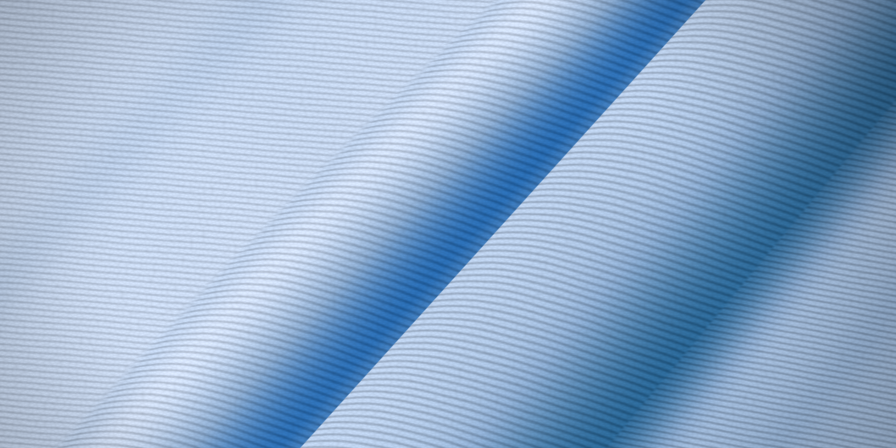
This texture is drawn by a Shadertoy shader. Its source:

```glsl
// Ribbed pale blue cloth lying in two soft diagonal rolls with shaded creases.

const float TAU = 6.2831853;
const float RIB_COUNT = 73.0;                   // ribs over the canvas height
const vec3 PALE = vec3(0.82, 0.87, 0.95);
const vec3 MIDDLE = vec3(0.53, 0.65, 0.79);
const vec3 DEEP_BLUE = vec3(0.14, 0.40, 0.67);
const vec3 DEEP_TEAL = vec3(0.16, 0.39, 0.57);

vec2 hash2(vec2 p) {
    vec3 q = fract(p.xyx * vec3(0.1031, 0.1030, 0.0973));
    q += dot(q, q.yzx + 33.33);
    return fract((q.xx + q.yz) * q.zy);
}

// Cellular noise: distance to the nearest scattered point.
float cellular(vec2 p) {
    vec2 cell = floor(p), local = fract(p);
    float nearest = 2.0;
    for (int j = -1; j <= 1; j++) {
        for (int i = -1; i <= 1; i++) {
            vec2 offset = vec2(i, j);
            vec2 gap = offset + hash2(cell + offset) - local;
            nearest = min(nearest, dot(gap, gap));
        }
    }
    return sqrt(nearest);
}

// Slow layered sines, about -1 to 1.
float drift(vec2 p) {
    return 0.5 * sin(p.x * 3.1 + p.y * 2.3) + 0.3 * sin(p.y * 7.3 - p.x * 5.7 + 1.4)
         + 0.2 * sin(p.x * 13.0 + p.y * 9.0 + 2.1);
}

// Soft band centred on zero.
float band(float d, float width) {
    return exp(-d * d / (width * width));
}

// Colour for a light level, from the deep shadow up to the pale cloth.
vec3 clothTone(float light, vec3 deep) {
    vec3 lower = mix(deep, MIDDLE, clamp(light * 2.0, 0.0, 1.0));
    return mix(lower, PALE, clamp(light * 2.0 - 1.0, 0.0, 1.0));
}

// Adds narrow dark grooves and lit ridges; fades ribs too fine to resolve.
vec3 addRibs(vec3 cloth, float height, float contrast) {
    float phase = height * RIB_COUNT;
    float fade = 1.0 - smoothstep(0.35, 0.9, fwidth(phase));
    float wave = 0.5 + 0.5 * cos(TAU * phase);
    float relief = 0.375 - wave * wave;
    return cloth * (1.0 + contrast * fade * relief) + 0.03 * fade * relief;
}

// Rise of a rib over a roll, t running from 0 to 1 across it: the slope
// settles from its starting value to a steady one within the given reach.
float rollRise(float t, float width, float start, float steady, float reach) {
    t = clamp(t, -0.1, 1.2);
    return width * (steady * t + (start - steady) * reach * (1.0 - exp(-t / reach)));
}

// Antialiased step from the cloth on the left to that on the right.
vec3 overlap(vec3 left, vec3 right, float d, float softness) {
    return mix(left, right, smoothstep(-softness, softness, d));
}

void mainImage(out vec4 fragColor, in vec2 fragCoord) {
    vec2 p = fragCoord / iResolution.y;
    float pixel = 1.0 / iResolution.y;
    float wander = drift(p);
    float height = p.y + 0.0012 * drift(p * 4.0);

    // Diagonal borders of the rolls
    float rollStart = 0.13 + 0.977 * p.y - 0.02 * sin(0.5 * TAU * p.y);
    float crease = 0.67 + 0.905 * p.y;
    float rollEnd = 1.354 + 0.83 * p.y;
    float widthA = crease - rollStart;
    float widthB = rollEnd - crease;
    float a = (p.x - rollStart) / widthA;
    float b = (p.x - crease) / widthB;
    float beyond = p.x - rollEnd;

    // Flat cloth on the left, with a faint diagonal dent
    float dent = band(p.x - 0.10 - 0.95 * (p.y - 0.48), 0.09);
    float lightLeft = 0.90 - 0.06 * dent + 0.03 * wander;
    vec3 leftFlat = addRibs(clothTone(lightLeft, DEEP_BLUE), height + 0.08 * p.x, 0.11);

    // First roll: bright crown falling into a blue shadow
    float lightA = 0.83 + 0.13 * smoothstep(0.0, 0.2, a) - 0.93 * smoothstep(0.18, 0.92, a)
                 + 0.10 * smoothstep(0.90, 1.0, a) + 0.02 * wander;
    float riseA = rollRise(a, widthA, 0.28, -0.27, 0.20);
    vec3 firstRoll = addRibs(clothTone(lightA, DEEP_BLUE), height - riseA, 0.14);

    // Second roll: broader and dimmer
    float lightB = 0.81 - 0.10 * smoothstep(0.08, 0.4, b) - 0.70 * smoothstep(0.30, 1.0, b)
                 + 0.02 * wander;
    float riseB = rollRise(b, widthB, 0.12, -0.26, 0.17);
    vec3 secondRoll = addRibs(clothTone(lightB, DEEP_TEAL), height - riseB, 0.16);

    // Flat cloth on the right, coming out of the shadow
    float lightRight = 0.02 + 0.64 * smoothstep(-0.03, 0.20, beyond)
                     - 0.06 * band(beyond - 0.38, 0.07) + 0.03 * wander;
    vec3 rightFlat = addRibs(clothTone(lightRight, DEEP_TEAL), height + 0.18 * p.x, 0.16);

    // Layer the four pieces
    vec3 color = overlap(leftFlat, firstRoll, p.x - rollStart, 0.02);
    color = overlap(color, secondRoll, p.x - crease, 1.2 * pixel);
    color = overlap(color, rightFlat, beyond, 0.006);

    // Woven grain and darker corners
    color *= 1.0 + 0.07 * (0.45 - cellular(p * vec2(110.0, 190.0)));
    vec2 fromCentre = (p - vec2(0.95, 0.45)) * vec2(0.72, 0.9);
    color *= 1.0 - 0.25 * smoothstep(0.45, 1.0, length(fromCentre));

    fragColor = vec4(clamp(color, 0.0, 1.0), 1.0);
}
```
